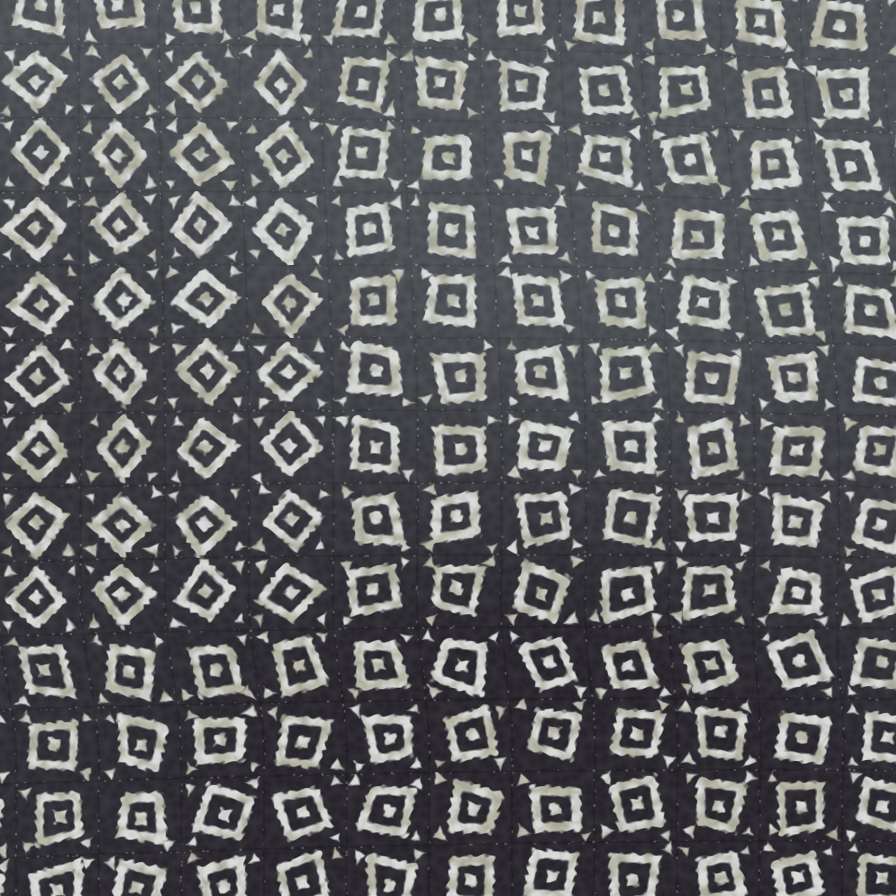
A Shadertoy shader for this pattern:

```glsl
float hash(vec2 p) {
    return fract(sin(dot(p, vec2(127.1, 311.7))) * 43758.5);
}

// Distance to the nearest scattered cell point
float cellular(vec2 p) {
    vec2 base = floor(p);
    float nearest = 2.0;
    for (int y = -1; y <= 1; y++)
    for (int x = -1; x <= 1; x++) {
        vec2 id = base + vec2(x, y);
        vec2 point = id + vec2(hash(id), hash(id + 41.0));
        nearest = min(nearest, distance(p, point));
    }
    return nearest;
}

float smoothMax(float a, float b, float k) {
    float h = max(k - abs(a - b), 0.0) / k;
    return max(a, b) + h * h * k * 0.25;
}

// Hand-cut polygon: every side has its own tilt and offset
float cutPolygon(vec2 p, int sides, float radius, float angle, vec2 seed) {
    float d = -1.0;
    for (int i = 0; i < sides; i++) {
        vec2 key = seed + float(i) * vec2(7.3, 3.1);
        float a = angle + 6.28319 * float(i) / float(sides) + (hash(key) - 0.5) * 0.32;
        float side = dot(p, vec2(cos(a), sin(a))) - radius * (0.9 + 0.2 * hash(key + 19.0));
        d = smoothMax(d, side, radius * 0.16);
    }
    return d;
}

// Slightly skewed cloth grid, rows counted from the top
vec2 clothGrid(vec2 p) {
    float t = 1.0 - p.y;
    float left = 0.043 + 0.021 * smoothstep(0.66, 0.85, t);
    float pitchX = 0.0895 + 0.0045 * smoothstep(0.0, 0.5, t) - 0.0018 * smoothstep(0.6, 0.9, t);
    float top = 0.008 + 0.022 * p.x * p.x;
    float pitchY = 0.0826 - 0.0036 * p.x;
    return vec2((p.x - left) / pitchX, (t - top) / pitchY);
}

// Distance to the undyed parts of one cell
float motif(vec2 q, vec2 cell, float wobble) {
    bool diamond = cell.x > -0.5 && cell.x < 3.5 && cell.y > 0.5 && cell.y < 8.5;
    float swing = cell.y > 6.5 ? 0.55 : 0.28;
    float angle = (hash(cell + 5.0) - 0.5) * (diamond ? 0.25 : swing) + (diamond ? 0.76 : 0.0);
    vec2 shift = (vec2(hash(cell + 11.0), hash(cell + 23.0)) - 0.5) * 0.006;
    vec2 c = q - shift;

    // Outlined square and its centre dot
    float outer = cutPolygon(c, 4, diamond ? 0.0255 : 0.027, angle, cell) + wobble;
    float halfWidth = 0.0042 + 0.0012 * hash(cell + 31.0);
    float d = abs(outer + halfWidth) - halfWidth + wobble * 0.4;
    d = min(d, cutPolygon(c - shift * 0.3, 4, 0.0062, angle, cell + 57.0) + wobble);

    // Corner chips, some left out
    vec2 corner = vec2(q.x < 0.0 ? -1.0 : 1.0, q.y < 0.0 ? -1.0 : 1.0);
    vec2 key = cell * 3.0 + corner;
    vec2 chipShift = vec2(hash(key + 2.0), hash(key + 8.0)) - 0.5;
    vec2 chip = q - corner * vec2(0.034, 0.031) - chipShift * 0.006;
    if (hash(key + 71.0) < (diamond ? 0.88 : 0.68)) {
        float size = 0.0028 + 0.0016 * hash(key + 13.0);
        d = min(d, cutPolygon(chip, 3, size, 6.28 * hash(key + 29.0), key) + wobble * 0.6);
    }
    return d;
}

void mainImage(out vec4 fragColor, in vec2 fragCoord) {
    vec2 p = fragCoord / iResolution.xy;
    float edge = max(0.0017, 0.8 / iResolution.y);

    vec2 grid = clothGrid(p);
    vec2 cell = floor(grid + 0.5);
    vec2 q = (grid - cell) * vec2(0.093, 0.0815);

    // Dark ground, with a cool haze towards the top and right
    float haze = 1.0 - smoothstep(0.0, 0.85, 1.0 - p.y - 0.12 * p.x);
    haze += 0.18 * sin(p.x * 5.0 + 1.6) * sin(p.y * 6.0 + 0.5);
    float mottle = cellular(p * 85.0);
    vec3 color = mix(vec3(0.175, 0.165, 0.19), vec3(0.32, 0.335, 0.355), clamp(haze, 0.0, 1.0));
    color += (mottle - 0.5) * 0.06;

    // Faint seams with flecks along them
    vec2 toSeam = vec2(0.0465, 0.0408) - abs(q);
    float seam = 1.0 - smoothstep(0.0005, 0.0025, min(toSeam.x, toSeam.y));
    float fleck = 1.0 - smoothstep(0.08, 0.24, cellular(p * 105.0 + 9.0));
    color += seam * (0.2 * fleck - 0.025);

    // Resist areas with ragged edges and cream stains
    float wobble = 0.0007 * sin(p.x * 410.0 + 3.0 * sin(p.y * 230.0))
                 + 0.0006 * sin(p.y * 530.0 + 2.0 * sin(p.x * 310.0));
    float d = motif(q, cell, wobble);
    float stain = smoothstep(0.35, 0.85, cellular(p * 48.0 + 3.0) + 0.25 * hash(cell + 83.0));
    vec3 light = mix(vec3(0.85, 0.86, 0.85), vec3(0.72, 0.72, 0.66), stain);
    light -= 0.06 * smoothstep(0.3, 0.8, mottle);
    color = mix(color, light, 1.0 - smoothstep(-edge, edge, d));

    fragColor = vec4(color, 1.0);
}
```
